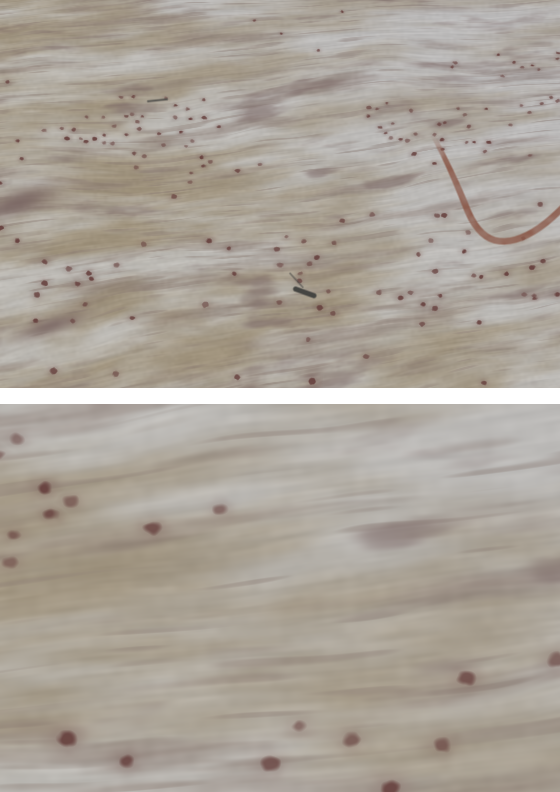
Top, the full canvas; bottom, a detail of the centre.
A Shadertoy shader for this texture:

```glsl
#define PALE vec3(0.742, 0.732, 0.712)
#define OCHRE vec3(0.622, 0.572, 0.485)
#define SHADE vec3(0.55, 0.49, 0.455)
#define STAIN vec3(0.46, 0.38, 0.375)
#define SPECK vec3(0.40, 0.25, 0.24)
#define STROKE vec3(0.55, 0.36, 0.30)
#define SPLINTER vec3(0.27, 0.27, 0.26)
#define GRAIN_SLOPE 0.17
#define SPECK_CELL 0.026
#define SOFTNESS 0.0032

float hash(vec2 p) {
    vec3 q = fract(vec3(p.xyx) * 0.1031);
    q += dot(q, q.yzx + 33.33);
    return fract((q.x + q.y) * q.z);
}

float noise(vec2 p) {
    vec2 cell = floor(p), f = fract(p);
    f = f * f * (3.0 - 2.0 * f);
    float low = mix(hash(cell), hash(cell + vec2(1, 0)), f.x);
    float high = mix(hash(cell + vec2(0, 1)), hash(cell + vec2(1, 1)), f.x);
    return mix(low, high, f.y);
}

float fbm(vec2 p) {
    float sum = 0.0, weight = 0.53;
    for (int i = 0; i < 4; i++) {
        sum += weight * noise(p);
        p = mat2(2.0, 0.1, -0.1, 2.0) * p + 17.3;
        weight *= 0.5;
    }
    return sum;
}

float segment(vec2 p, vec2 a, vec2 b) {
    vec2 d = b - a;
    return length(p - a - d * clamp(dot(p - a, d) / dot(d, d), 0.0, 1.0));
}

// Distance to a quadratic curve, walked in short steps
float curve(vec2 p, vec2 a, vec2 b, vec2 c) {
    float dist = 9.0;
    vec2 last = a;
    for (int i = 1; i <= 10; i++) {
        float t = float(i) / 10.0;
        vec2 next = mix(mix(a, b, t), mix(b, c, t), t);
        dist = min(dist, segment(p, last, next));
        last = next;
    }
    return dist;
}

float cover(float dist, float radius) {
    float edge = max(SOFTNESS, 0.7 / iResolution.y);
    return 1.0 - smoothstep(radius - edge, radius + edge, dist);
}

float softSpot(vec2 p, vec2 centre, vec2 size) {
    vec2 d = p - centre;
    d.y -= d.x * 0.3;
    d /= size;
    return exp(-dot(d, d));
}

// Chance of a speck: a dense upper band and a loose lower one
float speckDensity(vec2 p) {
    float upper = (p.y - 0.68 - 0.06 * (p.x - 0.6)) / 0.10;
    float lower = (p.y - 0.29) / 0.13;
    float cluster = smoothstep(0.25, 0.7, noise(p * vec2(5.0, 9.0) + 4.0));
    return (0.46 * exp(-upper * upper) + 0.13 * exp(-lower * lower) + 0.02) * cluster;
}

float specks(vec2 p) {
    float amount = 0.0;
    p += 0.003 * (vec2(noise(p * 150.0), noise(p * 150.0 + 40.0)) - 0.5);
    vec2 home = floor(p / SPECK_CELL);
    for (int y = -1; y <= 1; y++)
    for (int x = -1; x <= 1; x++) {
        vec2 id = home + vec2(x, y);
        vec2 centre = (id + vec2(hash(id + 11.0), hash(id + 47.0))) * SPECK_CELL;
        if (hash(id + 83.0) > speckDensity(centre)) continue;
        float radius = mix(0.0083, 0.0040, clamp(centre.y, 0.0, 1.0));
        radius *= 0.75 + 0.4 * hash(id + 29.0);
        vec2 d = (p - centre) * vec2(0.9, 1.0 + 0.3 * centre.y);
        float strength = 0.55 + 0.4 * hash(id + 61.0);
        float halo = 0.3 * exp(-dot(d, d) / (radius * radius * 3.5));
        amount = max(amount, strength * max(cover(length(d), radius), halo));
    }
    return amount;
}

void mainImage(out vec4 fragColor, in vec2 fragCoord) {
    vec2 p = fragCoord / iResolution.y;

    // Grain coordinates: sheared, wavy and tighter towards the top
    vec2 g = vec2(p.x, p.y * (1.0 + 0.35 * p.y) - GRAIN_SLOPE * p.x);
    g.y += 0.08 * (noise(p * vec2(2.2, 3.5) + 8.0) - 0.5) * (0.6 + p.y);
    g.y += 0.012 * (noise(p * vec2(9.0, 14.0) + 3.0) - 0.5);

    // Warm clouds and long shadows
    float sheen = smoothstep(0.5, 1.5, p.x * 0.6 + p.y * 0.75);
    float warm = smoothstep(0.30, 0.82, fbm(g * vec2(3.5, 11.0) + 2.0));
    vec3 color = mix(PALE, OCHRE, warm * (1.0 - 0.3 * sheen));
    float shadow = smoothstep(0.50, 0.82, fbm(g * vec2(4.5, 26.0) + 31.0));
    color = mix(color, SHADE, 0.55 * shadow);

    // Fine fibres, sparse dark pores and a faint mottle
    float fibre = noise(g * vec2(11.0, 120.0)) + 0.6 * noise(g * vec2(26.0, 220.0) + 5.0);
    color += 0.045 * (fibre - 0.8);
    float pore = smoothstep(0.72, 0.95, noise(g * vec2(10.0, 95.0) + 57.0));
    color = mix(color, SHADE, 0.4 * pore);
    color += 0.02 * (noise(p * 110.0) - 0.5);
    color += vec3(-0.005, 0.0, 0.02) * sheen;

    // Purple stains along the grain
    float stain = 0.5 * smoothstep(0.58, 0.85, fbm(g * vec2(6.0, 17.0) + 71.0));
    stain = max(stain, 0.8 * softSpot(p, vec2(0.05, 0.48), vec2(0.09, 0.03)));
    stain = max(stain, 0.75 * softSpot(p, vec2(0.13, 0.16), vec2(0.08, 0.022)));
    color = mix(color, STAIN, stain);
    color = mix(color, SPECK, specks(p));

    // Hooked brush stroke
    float hook = curve(p, vec2(1.118, 0.647), vec2(1.16, 0.57), vec2(1.20, 0.47));
    hook = min(hook, curve(p, vec2(1.20, 0.47), vec2(1.235, 0.375), vec2(1.30, 0.378)));
    hook = min(hook, curve(p, vec2(1.30, 0.378), vec2(1.37, 0.38), vec2(1.46, 0.475)));
    float width = mix(0.0085, 0.006, smoothstep(0.45, 0.65, p.y));
    float dryness = 0.7 + 0.3 * noise(p * 60.0);
    color = mix(color, STROKE, cover(hook, width) * dryness * smoothstep(0.66, 0.58, p.y));

    // Loose dark splinters
    float chip = cover(segment(p, vec2(0.762, 0.255), vec2(0.809, 0.238)), 0.0065);
    chip = max(chip, 0.6 * cover(segment(p, vec2(0.748, 0.295), vec2(0.78, 0.26)), 0.002));
    chip = max(chip, 0.8 * cover(segment(p, vec2(0.382, 0.739), vec2(0.430, 0.744)), 0.0025));
    color = mix(color, SPLINTER, chip);

    fragColor = vec4(color, 1.0);
}
```
